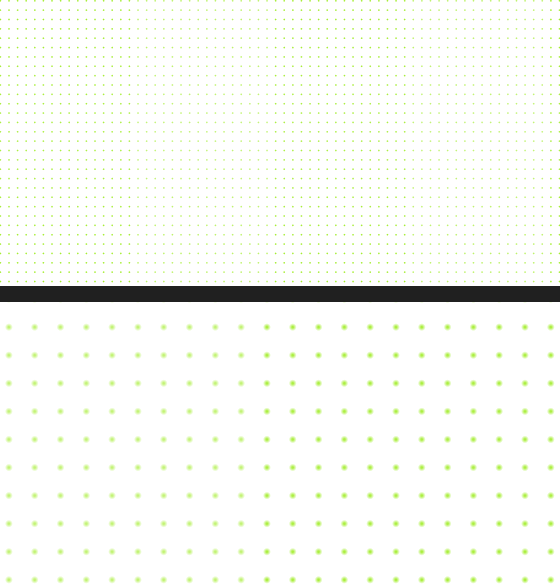
Top, the full canvas; bottom, a detail of the centre.
A WebGL 2 fragment shader for this pattern:

```glsl
#version 300 es
precision highp float;
// A fine lattice of small lime dots on white, about 66 columns by 31 rows.
// Each pixel finds its nearest lattice point and shades a soft disc there;
// broad bands of columns and a gentle wave over the rows vary the strength.

uniform vec2 u_resolution;
out vec4 fragColor;

// Lengths are fractions of the canvas width, measured from the top left.
const vec2 PITCH = vec2(0.01536, 0.01671);
const vec2 FIRST_DOT = vec2(0.0007, 0.0014);
const float DOT_RADIUS = 0.00137;
const float EDGE_SOFTNESS = 0.0019;

const vec3 PAPER = vec3(1.0);
const vec3 LIME = vec3(0.64, 0.93, 0.18);

const float BAND_COLUMNS = 16.0;   // columns in each strong or pale band
const float PALE_STRENGTH = 0.72;
const float WAVE_ROWS = 30.0;      // rows in one cycle of the wave
const float WAVE_DEPTH = 0.10;

const float TAU = 6.2831853;

// Ink strength of the dot at a lattice index.
float dotStrength(vec2 index) {
    float paleBand = mod(floor(index.x / BAND_COLUMNS), 2.0);
    float band = mix(1.0, PALE_STRENGTH, paleBand);
    float wave = 1.0 - WAVE_DEPTH * (0.5 - 0.5 * cos(TAU * index.y / WAVE_ROWS));
    return band * wave;
}

// Signed distance to a disc centred at the origin.
float discDistance(vec2 p, float radius) {
    return length(p) - radius;
}

void main() {
    // Canvas coordinates with y running down from the top edge.
    vec2 p = vec2(gl_FragCoord.x, u_resolution.y - gl_FragCoord.y) / u_resolution.x;

    // Nearest lattice point and the offset from it.
    vec2 index = floor((p - FIRST_DOT) / PITCH + 0.5);
    vec2 offset = p - FIRST_DOT - index * PITCH;

    // Soft disc, never sharper than one pixel.
    float softness = max(EDGE_SOFTNESS, 1.0 / u_resolution.x);
    float coverage = clamp(0.5 - discDistance(offset, DOT_RADIUS) / softness, 0.0, 1.0);

    vec3 colour = mix(PAPER, LIME, coverage * dotStrength(index));
    fragColor = vec4(colour, 1.0);
}
```
